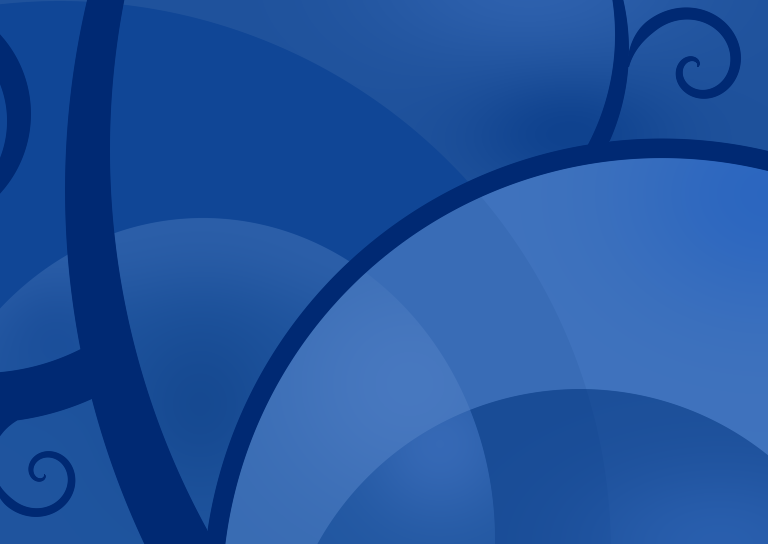
Reproduce this background procedurally as a WebGL 1 fragment shader.

```glsl
precision highp float;
// Blue backdrop of overlapping translucent discs, a dark ring, and curling vines.

uniform vec2 u_resolution;

const float HEIGHT = 5.44; // canvas height in scene units
const vec3 INK = vec3(0.0, 0.16, 0.45);

float disc(vec2 p, vec2 center, float radius) {
  return length(p - center) - radius;
}

// Coverage of a signed distance, smoothed over about one pixel
float fill(float d) {
  float px = HEIGHT / u_resolution.y;
  return 1.0 - smoothstep(-0.6 * px, 0.6 * px, d);
}

// Soft round falloff, 1 at the center
float glow(vec2 p, vec2 center, vec2 size) {
  vec2 q = (p - center) / size;
  return exp(-dot(q, q));
}

// Tapering spiral that starts on the left and winds counterclockwise
float spiral(vec2 p, float size) {
  float turn = fract(atan(-p.y, -p.x) / 6.2831853);
  float d = 1e3;
  for (int i = 0; i < 2; i++) {
    float t = turn + float(i);
    float left = max(1.0 - t / 1.6, 0.0);
    float halfWidth = 0.1 * pow(left, 0.65) * smoothstep(-0.04, 0.12, t);
    d = min(d, abs(length(p) - size * pow(left, 1.5)) - size * halfWidth);
  }
  return d;
}

// Union of all dark vines and the ring outline
float vines(vec2 p) {
  float ring = abs(disc(p, vec2(6.62, -0.54), 4.497)) - 0.098;
  float trunk = max(disc(p, vec2(8.95, 3.54), 8.3), -disc(p, vec2(9.0, 3.94), 7.9));
  float hook = max(disc(p, vec2(-0.87, 4.3), 1.18), -disc(p, vec2(-0.93, 4.23), 1.0));
  float branch = abs(disc(p, vec2(-0.2, 3.94), 2.48)) - 0.25;
  branch = max(branch, max(p.x - 1.0, p.y - 2.3));
  float fork = max(-disc(p, vec2(0.45, 0.76), 0.55), max(p.x - 0.18, abs(p.y - 1.2) - 0.2));
  float stem = max(disc(p, vec2(4.04, 4.94), 2.25), -disc(p, vec2(3.8, 5.09), 2.35));
  stem = max(stem, 3.94 - p.y);
  float lowCurl = spiral(p - vec2(0.43, 0.7), 0.49);
  float highCurl = spiral((p - vec2(6.96, 4.77)) * vec2(1.0, -1.0), 0.68);
  float d = min(min(ring, trunk), min(hook, branch));
  return min(min(d, min(fork, stem)), min(lowCurl, highCurl));
}

void main() {
  vec2 p = gl_FragCoord.xy / u_resolution.y * HEIGHT;

  // Region masks
  float bigDisc = fill(disc(p, vec2(0.6, -0.08), 5.51));
  vec2 oval = (p - vec2(2.03, 0.04)) / vec2(2.92, 3.22);
  float ovalDisc = fill((length(oval) - 1.0) * 3.0);
  float ringDisc = fill(disc(p, vec2(6.62, -0.54), 4.45));
  float dome = fill(disc(p, vec2(5.8, -1.45), 3.0));

  // Sky with a bright top and a shaded hollow above the ring
  vec3 color = vec3(0.12, 0.32, 0.61);
  color = mix(color, vec3(0.18, 0.38, 0.68), glow(p, vec2(5.3, 5.6), vec2(1.6, 0.8)));
  color = mix(color, vec3(0.05, 0.25, 0.55), 0.9 * glow(p, vec2(5.7, 4.1), vec2(1.0, 0.55)));
  color = mix(color, vec3(0.063, 0.275, 0.588), bigDisc);

  // Oval hill, light at its rim and bottom, shaded within
  vec3 hill = mix(vec3(0.12, 0.33, 0.62), vec3(0.17, 0.37, 0.66),
                  smoothstep(0.6, 1.0, length(oval)) * smoothstep(1.2, 2.9, p.y));
  hill = mix(hill, vec3(0.08, 0.28, 0.56), 0.85 * glow(p, vec2(2.0, 1.4), vec2(0.8, 0.9)));
  hill = mix(hill, vec3(0.09, 0.29, 0.59), 0.6 * glow(p, vec2(0.5, 2.1), vec2(0.6, 0.6)));
  color = mix(color, hill, ovalDisc);

  // Bright interior of the ring
  vec3 inside = mix(vec3(0.25, 0.45, 0.74), vec3(0.17, 0.4, 0.75),
                    glow(p, vec2(7.7, 3.5), vec2(1.5, 1.2)));
  inside = mix(inside, vec3(0.22, 0.42, 0.71), bigDisc * 0.85);
  vec3 overlap = mix(vec3(0.22, 0.42, 0.7), vec3(0.28, 0.47, 0.75),
                     glow(p, vec2(4.1, 1.6), vec2(1.4, 1.3)));
  inside = mix(inside, overlap, ovalDisc);

  // Dome at the bottom, brightening to the right and in the oval
  vec3 shade = mix(vec3(0.11, 0.31, 0.6), vec3(0.16, 0.37, 0.68),
                   glow(p, vec2(7.2, 0.0), vec2(1.4, 0.8)));
  shade -= 0.012 * bigDisc;
  vec3 shadeOverlap = mix(vec3(0.13, 0.34, 0.63), vec3(0.21, 0.41, 0.71),
                          glow(p, vec2(4.4, 1.0), vec2(0.8, 0.8)));
  shade = mix(shade, shadeOverlap, ovalDisc);
  inside = mix(inside, shade, dome);
  color = mix(color, inside, ringDisc);

  gl_FragColor = vec4(mix(color, INK, fill(vines(p))), 1.0);
}
```
